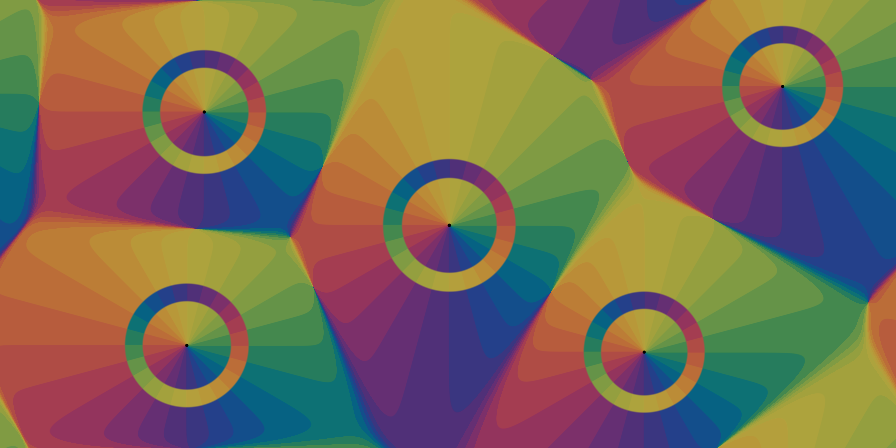
A WebGL 2 fragment shader for this pattern:

```glsl
#version 300 es
precision highp float;
// Soft weighted Voronoi cells, each filled with a fan of hue sectors.
// The offsets to all seeds are blended, so the hue turns smoothly at borders;
// a ring around every seed shows the opposite side of the colour wheel.

#define SECTORS 24.0        // colour wedges per full turn
#define BORDER_SHARPNESS 7.5
#define RING_INNER 0.715    // relative to the seed radius
#define RING_OUTER 1.0
#define DOT_RADIUS 0.026
#define SEED_COUNT 12
#define HUE_COUNT 12

uniform vec2 u_resolution;
out vec4 fragColor;

const float TAU = 6.2831853;

// Seed centre (xy) and radius (z), in units of the canvas height.
const vec3 SEEDS[SEED_COUNT] = vec3[SEED_COUNT](
    vec3(0.456, 0.750, 0.138), vec3(1.003, 0.497, 0.148),
    vec3(1.747, 0.807, 0.135), vec3(0.417, 0.229, 0.138),
    vec3(1.438, 0.214, 0.135), vec3(-0.281, 0.792, 0.138),
    vec3(-0.313, -0.185, 0.138), vec3(0.432, -0.237, 0.138),
    vec3(0.422, 1.247, 0.138), vec3(1.445, 1.221, 0.135),
    vec3(2.422, 0.172, 0.135), vec3(1.758, -0.219, 0.135));

// Colour wheel, counterclockwise from the right.
const vec3 WHEEL[HUE_COUNT] = vec3[HUE_COUNT](
    vec3(0.20, 0.51, 0.32), vec3(0.46, 0.60, 0.27),
    vec3(0.62, 0.63, 0.24), vec3(0.70, 0.64, 0.24),
    vec3(0.73, 0.58, 0.22), vec3(0.74, 0.46, 0.21),
    vec3(0.71, 0.33, 0.25), vec3(0.62, 0.21, 0.34),
    vec3(0.44, 0.18, 0.44), vec3(0.27, 0.19, 0.48),
    vec3(0.10, 0.27, 0.56), vec3(0.00, 0.42, 0.50));

vec3 wheelColor(float turn) {
    float position = fract(turn) * float(HUE_COUNT);
    int index = int(position) % HUE_COUNT;
    return mix(WHEEL[index], WHEEL[(index + 1) % HUE_COUNT], fract(position));
}

// Snaps a turn to the middle of its sector, with a softened step.
float sectorTurn(float turn, float softness) {
    float position = turn * SECTORS;
    float blend = smoothstep(1.0 - softness, 1.0, fract(position));
    return (floor(position) + blend + 0.5) / SECTORS;
}

void main() {
    vec2 point = gl_FragCoord.xy / u_resolution.y;
    float pixel = 1.0 / u_resolution.y;

    // Blend the offsets by closeness and keep the nearest seed's distance.
    vec2 offset = vec2(0.0);
    float nearest = 1e5;
    float nearestRadius = 1.0;
    for (int i = 0; i < SEED_COUNT; i++) {
        vec2 local = (point - SEEDS[i].xy) / SEEDS[i].z;
        float dist = length(local);
        offset += local * exp(-BORDER_SHARPNESS * dist);
        if (dist < nearest) {
            nearest = dist;
            nearestRadius = SEEDS[i].z;
        }
    }
    float edge = pixel / nearestRadius;

    // Fan of sectors around the blended direction.
    float angle = dot(offset, offset) > 0.0 ? atan(offset.y, offset.x) : 0.0;
    float softness = clamp(edge * SECTORS / (TAU * max(nearest, edge)), 0.001, 1.0);
    float turn = sectorTurn(angle / TAU, softness);
    vec3 color = wheelColor(turn);

    // Ring in the opposite hue.
    float ring = smoothstep(-edge, edge, nearest - RING_INNER)
               * smoothstep(-edge, edge, RING_OUTER - nearest);
    color = mix(color, wheelColor(turn + 0.5), ring);

    // Dark seed dot.
    color *= smoothstep(DOT_RADIUS - 0.5 * edge, DOT_RADIUS + 0.5 * edge, nearest);

    fragColor = vec4(color, 1.0);
}
```
